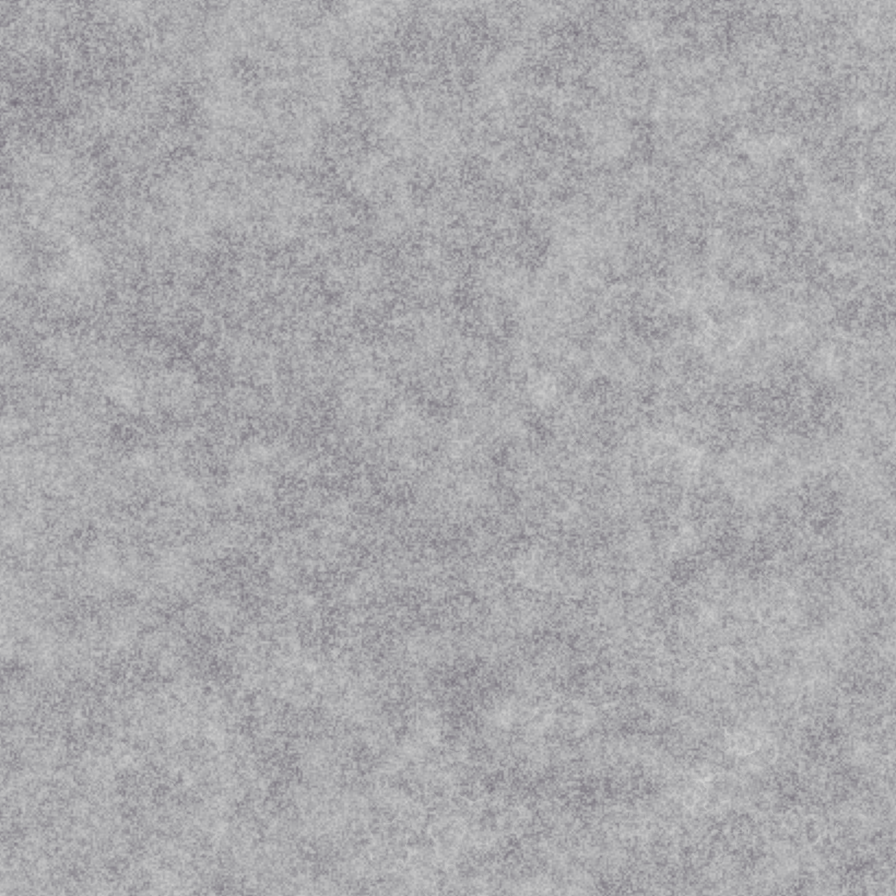
Give the GLSL for this texture, as a Shadertoy shader.

```glsl
// Pale grey concrete: small cloudy mottling, faint broken light veins and fine grain.

const vec3  DARK_GREY  = vec3(0.605, 0.598, 0.618);
const vec3  MID_GREY   = vec3(0.660, 0.660, 0.670);
const vec3  LIGHT_GREY = vec3(0.712, 0.712, 0.718);
const float TONE_STEP  = 0.05;   // brightness between neighbouring greys
const float BASE_SHIFT = -0.003;

const float BROAD_SCALE  = 3.0;  // cells across the canvas
const float MOTTLE_SCALE = 25.0;
const float VEIN_SCALE   = 29.0;
const float GRAIN_SCALE  = 225.0;
const float FINE_SCALE   = 410.0;

const float BROAD_AMOUNT  = 0.036;
const float MOTTLE_AMOUNT = 0.185;
const float VEIN_AMOUNT   = 0.052;
const float GRAIN_AMOUNT  = 0.085;
const float FINE_AMOUNT   = 0.125;

// Two random values in 0..1 for a lattice cell
vec2 hash2(vec2 cell) {
    uvec2 q = uvec2(ivec2(cell) + 4096);
    uint n = q.x * 1597334677u ^ q.y * 3812015801u;
    n = (n ^ (n >> 15)) * 2246822519u;
    n = (n ^ (n >> 13)) * 3266489917u;
    n ^= n >> 16;
    return vec2(n & 65535u, n >> 16) / 65535.0;
}

float valueNoise(vec2 p) {
    vec2 cell = floor(p), f = fract(p);
    f = f * f * (3.0 - 2.0 * f);
    float low  = mix(hash2(cell).x, hash2(cell + vec2(1, 0)).x, f.x);
    float high = mix(hash2(cell + vec2(0, 1)).x, hash2(cell + vec2(1, 1)).x, f.x);
    return mix(low, high, f.y);
}

// Layered noise, rotated per octave to hide the lattice
float layeredNoise(vec2 p) {
    const mat2 TURN = mat2(0.8, 0.6, -0.6, 0.8);
    float sum = 0.0, total = 0.0, weight = 1.0;
    for (int i = 0; i < 4; i++) {
        sum += weight * valueNoise(p);
        total += weight;
        weight *= 0.72;
        p = TURN * p * 2.03 + 17.3;
    }
    return sum / total;
}

// Cellular noise: gap between the two nearest points, zero on cell borders
float cellBorder(vec2 p) {
    vec2 cell = floor(p), f = fract(p);
    float nearest = 8.0, second = 8.0;
    for (int y = -1; y <= 1; y++)
    for (int x = -1; x <= 1; x++) {
        vec2 offset = vec2(x, y);
        float d = length(offset + hash2(cell + offset) - f);
        second = min(second, max(nearest, d));
        nearest = min(nearest, d);
    }
    return second - nearest;
}

// Soft light veins, bent by noise and broken into patches
float veins(vec2 uv) {
    vec2 p = uv * VEIN_SCALE;
    vec2 bend = vec2(layeredNoise(p * 1.1), layeredNoise(p * 1.1 + 61.0)) - 0.5;
    float line = 1.0 - smoothstep(0.0, 0.3, cellBorder(p + 1.6 * bend));
    float patches = smoothstep(0.40, 0.68, layeredNoise(uv * 14.0 + 33.0));
    float lowerRight = mix(0.6, 1.1, smoothstep(-0.5, 0.6, uv.x - uv.y));
    return line * patches * lowerRight;
}

void mainImage(out vec4 fragColor, in vec2 fragCoord) {
    vec2 uv = fragCoord / iResolution.y;

    // Cloudy tone
    float tone = BASE_SHIFT;
    tone += BROAD_AMOUNT * (valueNoise(uv * BROAD_SCALE + 5.0) - 0.5);
    tone += MOTTLE_AMOUNT * (layeredNoise(uv * MOTTLE_SCALE) - 0.5);
    tone += VEIN_AMOUNT * veins(uv);

    // Fine grain, weaker on the light patches
    float grain = GRAIN_AMOUNT * (valueNoise(uv * GRAIN_SCALE) - 0.5)
                + FINE_AMOUNT * (valueNoise(uv * FINE_SCALE + 91.0) - 0.5);
    tone += grain * mix(1.15, 0.75, smoothstep(-0.03, 0.05, tone));

    // Map tone to greys, cooler in the dark
    float level = tone / TONE_STEP;
    vec3 color = level < 0.0 ? mix(MID_GREY, DARK_GREY, -level)
                             : mix(MID_GREY, LIGHT_GREY, level);
    fragColor = vec4(clamp(color, 0.0, 1.0), 1.0);
}
```
